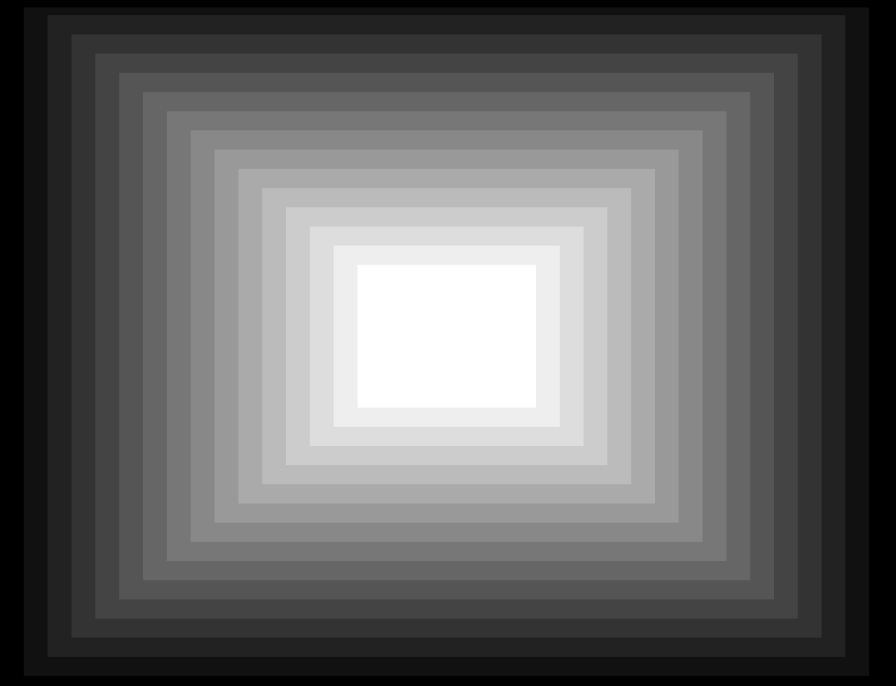
Write a Shadertoy shader that draws this background.

```glsl
// Nested grey rectangles stepping from a black border to a white centre.

// Antialiased coverage of the box between two corners, in canvas fractions.
float boxCoverage(vec2 uv, vec2 low, vec2 high) {
    vec2 inside = min(uv - low, high - uv) * iResolution.xy;
    vec2 cover = clamp(inside + 0.5, 0.0, 1.0);
    return cover.x * cover.y;
}

void mainImage(out vec4 fragColor, in vec2 fragCoord) {
    vec2 uv = fragCoord / iResolution.xy;
    float grey = 0.0;

    // Each smaller rectangle is one fifteenth brighter
    for (int i = 1; i <= 15; i++) {
        float level = float(i);
        vec2 low = vec2(0.0, -0.0134) + vec2(0.0266, 0.02794) * level;
        vec2 high = vec2(0.9966, 1.0338) - vec2(0.02656, 0.028) * level;
        high.y = min(high.y, 0.989); // keeps a thin black strip on top
        grey = mix(grey, level / 15.0, boxCoverage(uv, low, high));
    }

    fragColor = vec4(vec3(grey), 1.0);
}
```
